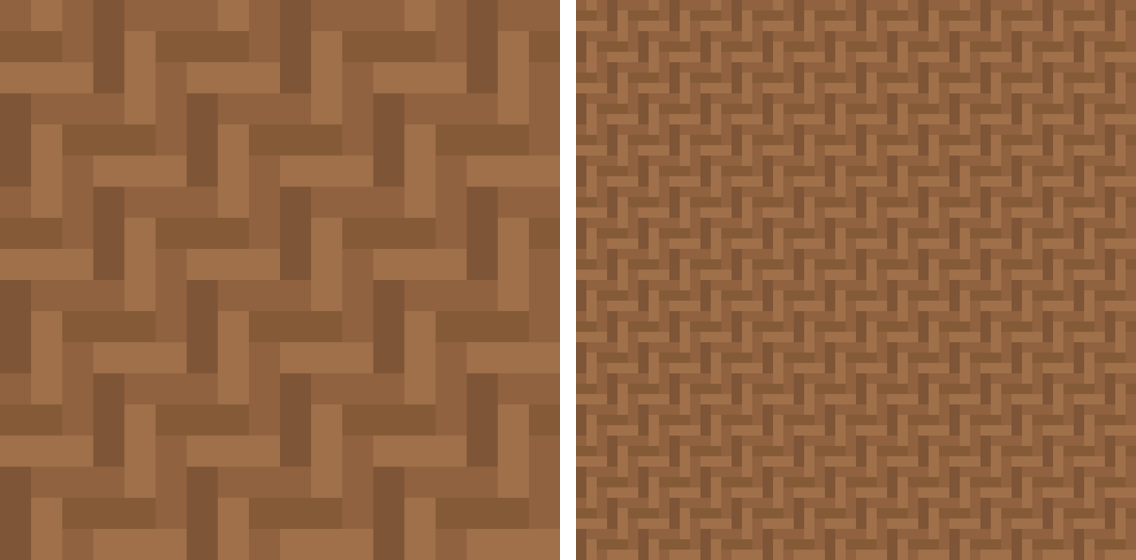
Left: one tile. Right: repeated 3 by 3.
Reproduce this pattern procedurally as a WebGL 2 fragment shader.

```glsl
#version 300 es
precision highp float;
// Seamless stepped herringbone parquet of 3 by 1 wooden blocks in brown tones.

#define REPEATS 3          // whole repeats across and down
#define PERIOD 6           // cells per repeat
#define BLOCK 3            // block length in cells
#define MID vec3(0.565, 0.386, 0.251)
#define LIGHT vec3(0.627, 0.441, 0.296)
#define DARK_ACROSS vec3(0.522, 0.357, 0.217)
#define DARK_UPRIGHT vec3(0.494, 0.333, 0.212)

uniform vec2 u_resolution;
out vec4 fragColor;

// Colour of the block covering one grid cell
vec3 blockColor(ivec2 cell) {
    int count = REPEATS * PERIOD;
    int column = (cell.x + count) % count;
    int row = (2 * count - 1 - cell.y) % count;   // counted from the top

    // Each diagonal step holds three upright cells, then three lying ones
    int phase = (column - row + count) % PERIOD;
    bool upright = phase >= 1 && phase <= BLOCK;

    // Tones cycle by column for upright blocks, by row for lying ones
    if (upright) {
        int tone = column % 3;
        return tone == 0 ? DARK_UPRIGHT : tone == 1 ? LIGHT : MID;
    }
    int tone = row % 3;
    return tone == 0 ? MID : tone == 1 ? DARK_ACROSS : LIGHT;
}

void main() {
    float cells = float(REPEATS * PERIOD);
    vec2 p = gl_FragCoord.xy / u_resolution * cells;
    vec2 halfPixel = 0.5 * cells / u_resolution;

    // Box filter: weigh the cells touched by this pixel by their coverage
    vec2 low = floor(p - halfPixel);
    vec2 high = floor(p + halfPixel);
    vec2 cover = clamp((p + halfPixel - high) / (2.0 * halfPixel), 0.0, 1.0);
    ivec2 a = ivec2(low);
    ivec2 b = ivec2(high);

    vec3 bottom = mix(blockColor(a), blockColor(ivec2(b.x, a.y)), cover.x);
    vec3 top = mix(blockColor(ivec2(a.x, b.y)), blockColor(b), cover.x);
    fragColor = vec4(mix(bottom, top, cover.y), 1.0);
}
```
